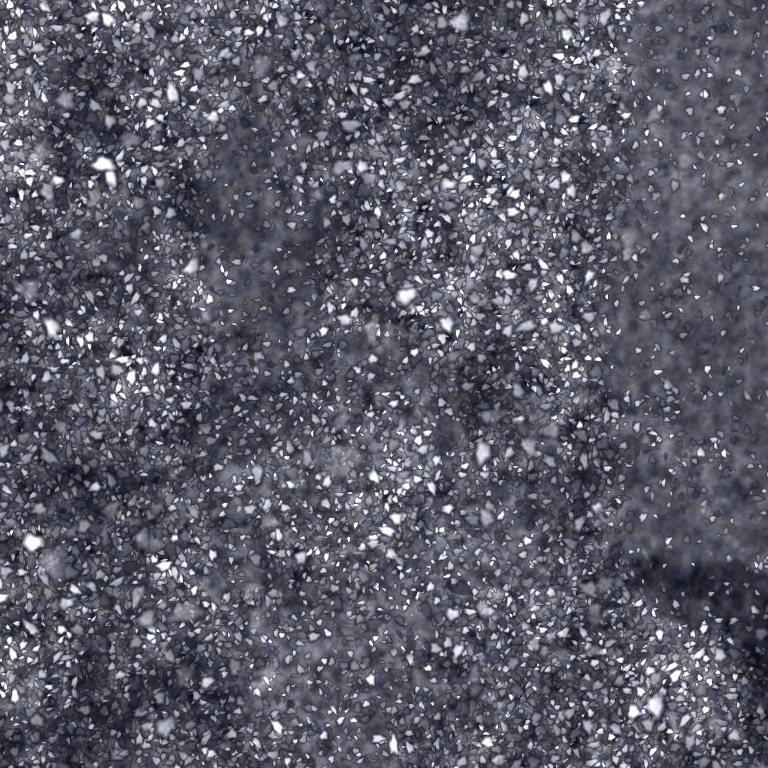
This texture is drawn by a Shadertoy shader. Its source:

```glsl
vec4 hash4(vec2 p) {
    vec4 q = fract(p.xyxy * vec4(0.1031, 0.1030, 0.0973, 0.1099));
    q += dot(q, q.wzxy + 33.33);
    return fract((q.xxyz + q.yzzw) * q.zywx);
}

float noise(vec2 p) {
    vec2 cell = floor(p), f = fract(p);
    f = f * f * (3.0 - 2.0 * f);
    float low = mix(hash4(cell).x, hash4(cell + vec2(1, 0)).x, f.x);
    float high = mix(hash4(cell + vec2(0, 1)).x, hash4(cell + vec2(1, 1)).x, f.x);
    return mix(low, high, f.y);
}

float fbm(vec2 p) {
    float sum = 0.0, gain = 0.53;
    for (int i = 0; i < 4; i++) {
        sum += gain * noise(p);
        p = mat2(1.6, 1.2, -1.2, 1.6) * p + 17.3;
        gain *= 0.5;
    }
    return sum;
}

float segmentDistance(vec2 p, vec2 a, vec2 b) {
    vec2 ab = b - a;
    return length(p - a - ab * clamp(dot(p - a, ab) / dot(ab, ab), 0.0, 1.0));
}

// Lays soft irregular chips with dark rims over the given tone
float scatterChips(float tone, vec2 uv, float count, float cover, vec2 shades, float seed) {
    vec2 p = uv * count + seed;
    vec2 cell = floor(p);
    for (int j = -1; j <= 1; j++) {
        for (int i = -1; i <= 1; i++) {
            vec2 id = cell + vec2(i, j);
            vec4 place = hash4(id + seed);
            vec4 form = hash4(id + seed + 71.7);
            float presence = smoothstep(-0.08, 0.08, cover - place.x);
            float angle = 1.1 + 2.8 * (place.w - 0.5);
            float c = cos(angle), s = sin(angle);
            vec2 d = mat2(c, -s, s, c) * (p - id - place.yz);
            d /= mix(0.3, 0.54, form.x) * vec2(1.0, mix(0.4, 0.85, form.y));
            float turn = atan(d.y, d.x);
            float edge = length(d) * (1.0 + 0.13 * sin(3.0 * turn + 6.3 * form.z)
                                          + 0.08 * sin(5.0 * turn + 9.0 * form.x));

            float rim = 1.0 - smoothstep(0.95, 1.45, edge);
            float body = 1.0 - smoothstep(0.4, 1.15, edge);
            float shade = mix(shades.x, shades.y, pow(form.w, 1.3));
            tone = mix(tone, 0.10, 0.5 * rim * presence);
            tone = mix(tone, shade * (1.03 + 0.1 * d.y), body * presence);
        }
    }
    return tone;
}

void mainImage(out vec4 fragColor, in vec2 fragCoord) {
    vec2 uv = fragCoord / iResolution.y;
    vec2 warp = vec2(fbm(uv * 9.0), fbm(uv * 9.0 + 40.0)) - 0.5;
    vec2 p = uv + 0.12 * warp;

    // Smooth silt: a broad right bank and a narrow central tongue
    float bank = smoothstep(0.765, 0.83, p.x) * smoothstep(-0.03, 0.03, p.y + 0.6 * p.x - 0.77);
    float tongue = 1.0 - smoothstep(0.6, 1.25, length((p - vec2(0.35, 0.68)) / vec2(0.08, 0.21)));
    float haze = 0.6 * smoothstep(0.54, 0.7, fbm(uv * 6.0 + 8.0));
    float silt = max(max(bank, 0.9 * tongue), haze);
    silt *= 1.0 - 0.35 * smoothstep(0.5, 0.68, fbm(uv * 13.0 + 5.0));
    float crevice = 1.0 - smoothstep(0.03, 0.06,
        segmentDistance(p, vec2(0.87, 0.25), vec2(1.04, 0.15)));
    float gravel = (1.0 - 0.85 * silt) * (1.0 - 0.8 * crevice);

    // Gritty ground
    float grit = fbm(uv * 75.0) - 0.5;
    float ground = mix(0.33 + 0.8 * grit, 0.33 + 0.3 * grit, silt);
    float tone = mix(ground, 0.15 + 0.3 * grit, 0.9 * crevice);

    // Chips from fine to coarse
    tone = scatterChips(tone, uv, 98.0, gravel, vec2(0.22, 0.88), 3.0);
    tone = scatterChips(tone, uv, 72.0, 0.95 * gravel, vec2(0.22, 0.94), 19.0);
    tone = scatterChips(tone, uv, 50.0, 0.5 * gravel * gravel, vec2(0.25, 0.98), 43.0);
    tone = scatterChips(tone, uv, 32.0, 0.13 * gravel - 0.04, vec2(0.6, 1.0), 87.0);
    tone = scatterChips(tone, uv, 19.0, 0.0, vec2(0.75, 1.0), 131.0);

    // Broad light and dark drifts, then fine mottling
    float drift = 1.1 * (fbm(uv * 8.0 + 60.0) - 0.5) + 0.7 * (fbm(uv * 24.0 + 33.0) - 0.5);
    tone *= 1.0 + drift * (1.0 - 0.5 * silt);
    tone *= 1.0 + 0.4 * (fbm(uv * 120.0 + 21.0) - 0.5);
    tone = max(tone, 0.06);

    // Cool cast with faint colour fringes
    float fringe = noise(uv * 85.0 + 11.0) - 0.5;
    vec3 color = tone + vec3(0.0, 0.0, 0.05) + 0.025 * fringe * vec3(1.0, 0.3, -1.3);
    fragColor = vec4(clamp(color, 0.0, 1.0), 1.0);
}
```
